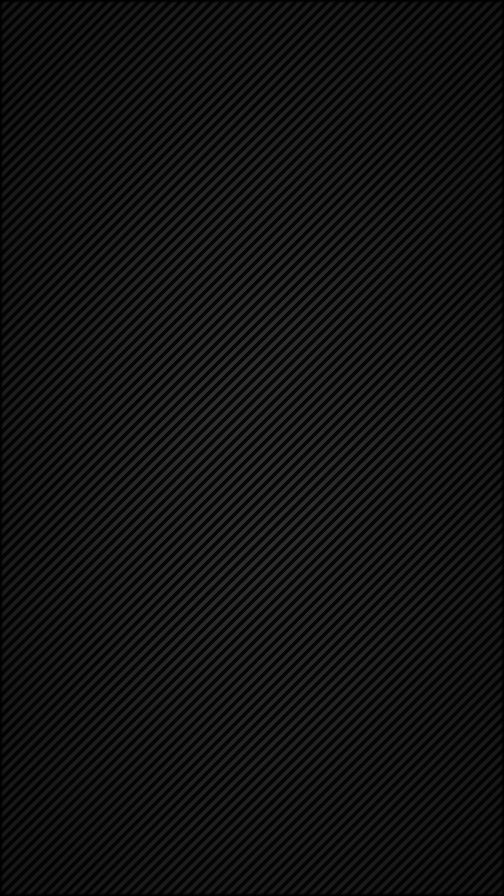
This pattern is drawn by a Shadertoy shader. Its source:

```glsl
// Dark diagonal pinstripes: equal charcoal and near-black bands rising to the right.
// A repeated distance field makes the bands; a broad central glow and a thin
// dark border shade them. All lengths are fractions of the canvas width.

const float STRIPES_ACROSS = 48.0;
const float BAND_SHARE = 0.5;
const float BORDER_WIDTH = 0.008;

const vec3 GROOVE_COLOR = vec3(0.018);
const vec3 BAND_EDGE_COLOR = vec3(0.088);
const vec3 BAND_CENTER_COLOR = vec3(0.176);

// Coverage of 45 degree bands, smoothed over about one pixel
float diagonalBands(vec2 p, float count, float share, float pixel) {
    float phase = fract((p.x - p.y) * count);
    float distanceToEdge = abs(phase - 0.5) - 0.5 * share;
    float blur = 0.55 * pixel * count;
    return 1.0 - smoothstep(-blur, blur, distanceToEdge);
}

// Elliptical light that fades from the middle to the corners
float centerGlow(vec2 uv) {
    vec2 fromCenter = 2.0 * uv - 1.0;
    return 1.0 - smoothstep(0.0, 1.4, length(fromCenter));
}

// Zero at the canvas rim, one inside the border
float borderFade(vec2 p, vec2 size, float width) {
    vec2 inset = min(p, size - p);
    return smoothstep(0.0, width, min(inset.x, inset.y));
}

void mainImage(out vec4 fragColor, in vec2 fragCoord) {
    vec2 p = fragCoord / iResolution.x;
    vec2 size = iResolution.xy / iResolution.x;
    float pixel = 1.0 / iResolution.x;

    // Stripes, lit from the center
    float glow = centerGlow(fragCoord / iResolution.xy);
    float band = diagonalBands(p, STRIPES_ACROSS, BAND_SHARE, pixel);
    vec3 bandColor = mix(BAND_EDGE_COLOR, BAND_CENTER_COLOR, glow);
    vec3 grooveColor = GROOVE_COLOR * mix(0.7, 1.3, glow);
    vec3 color = mix(grooveColor, bandColor, band);

    // Dark rim
    color *= mix(0.1, 1.0, borderFade(p, size, BORDER_WIDTH));
    fragColor = vec4(color, 1.0);
}
```
